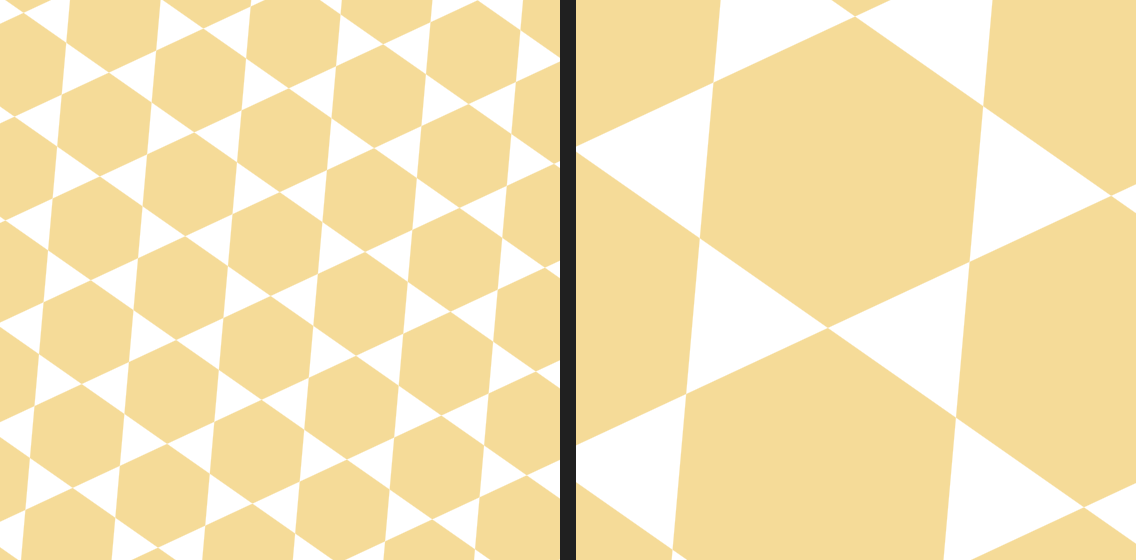
Left, the full canvas; right, a detail of the centre.
A three.js fragment shader for this pattern:

```glsl
varying vec2 vUv;

const float PI = 3.14159265;
const vec3 HEXAGON_COLOR = vec3(0.961, 0.857, 0.598);
const vec3 TRIANGLE_COLOR = vec3(1.0);
const float REPEAT = 0.1861;                       // distance between hexagon centres
const vec2 HEXAGON_CENTER = vec2(0.3389, 0.6709);  // centre of one hexagon
const float TILT = radians(-5.0);                  // direction of the first line normal
const float EDGE_SOFTNESS = 0.6;                   // half width of the edge blend, in samples

// Side of a family of parallel lines: -1 or 1, flipping smoothly at each line.
float stripeSide(vec2 p, float angle) {
  float spacing = REPEAT * sqrt(3.0) / 2.0;
  float d = dot(p, vec2(cos(angle), sin(angle))) / spacing;
  float footprint = length(vec2(dFdx(d), dFdy(d)));
  return clamp(cos(PI * d) / (PI * EDGE_SOFTNESS * footprint), -1.0, 1.0);
}

void main() {
  vec2 p = vUv - HEXAGON_CENTER;

  // Three line families cut the plane; the parity separates hexagons from triangles.
  float parity = 1.0;
  for (int i = 0; i < 3; i++) {
    parity *= stripeSide(p, TILT + float(i) * PI / 3.0);
  }

  float hexagon = 0.5 + 0.5 * parity;
  gl_FragColor = vec4(mix(TRIANGLE_COLOR, HEXAGON_COLOR, hexagon), 1.0);
}
```
